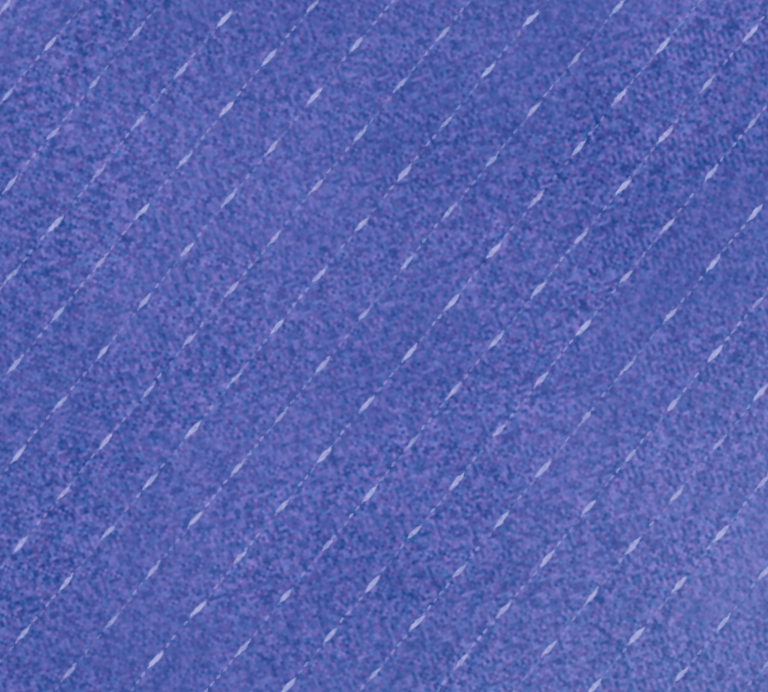
This texture is drawn by a WebGL 1 fragment shader. Its source:

```glsl
precision highp float;
// Blue-violet grained cloth with slanted pale stitch lines: a soft dash per repeat, broken thread between.

uniform vec2 u_resolution;

// Lattice, in units of the canvas height
const vec2 ANCHOR = vec2(1.0838, 0.9523);     // centre of one dash
const vec2 DASH_STEP = vec2(0.06105, 0.0740); // next dash on the same line
const vec2 LINE_STEP = vec2(0.00383, -0.1298);// same dash on the next line

// Stitches
const vec2 DASH_HALF = vec2(0.0170, 0.0036);
const vec2 DOT_HALF = vec2(0.0052, 0.0018);
const float DOTS_PER_REPEAT = 7.0;
const float EDGE_BLUR = 0.0021;
const float LINE_WOBBLE = 0.0026;
const float FRAY = 0.0016;

// Cloth
const float GRAIN_FREQ = 215.0;
const float GRAIN_HUE = 1.15;
const float GRAIN_SHADE = 0.19;
const float PATCH_SHADE = 0.055;
const float CORNER_FADE = 0.055;
const mat2 GRAIN_TURN = mat2(0.82, 0.57, -0.57, 0.82);

const vec3 DEEP_BLUE = vec3(0.250, 0.353, 0.648);
const vec3 VIOLET = vec3(0.415, 0.405, 0.710);
const vec3 THREAD = vec3(0.670, 0.680, 0.865);

float hash(vec2 p) {
  return fract(sin(dot(p, vec2(127.1, 311.7))) * 43758.5453);
}

// Smooth value noise, 0 to 1
float noise(vec2 p) {
  vec2 i = floor(p);
  vec2 f = fract(p);
  f = f * f * (3.0 - 2.0 * f);
  float low = mix(hash(i), hash(i + vec2(1.0, 0.0)), f.x);
  float high = mix(hash(i + vec2(0.0, 1.0)), hash(i + vec2(1.0, 1.0)), f.x);
  return mix(low, high, f.y);
}

// Sum of noise octaves, about -0.5 to 0.5
float fbm(vec2 p) {
  float sum = 0.0;
  float gain = 0.5;
  for (int i = 0; i < 4; i++) {
    sum += gain * (noise(p) - 0.5);
    p = mat2(1.6, 1.2, -1.2, 1.6) * p + 7.3;
    gain *= 0.55;
  }
  return sum;
}

// Soft coverage of a spindle with tapering ends
float spindle(vec2 q, vec2 halfSize, float blur) {
  float x = q.x / halfSize.x;
  float width = halfSize.y * (1.0 - x * x);
  return smoothstep(-blur, blur, width - abs(q.y)) * (1.0 - smoothstep(0.7, 1.15, abs(x)));
}

vec3 cloth(vec2 p, vec2 lineCoord) {
  float patches = fbm(p * 5.0);
  float roughness = 0.75 + 0.5 * noise(lineCoord * vec2(5.0, 14.0) + 3.0);

  // Fine grain, turned so that no grid shows
  vec2 g = GRAIN_TURN * p * GRAIN_FREQ;
  float hueGrain = noise(g * vec2(0.7, 0.85) + 31.0) - 0.5;
  float shadeGrain = 0.8 * noise(GRAIN_TURN * g + 90.0) + 0.2 * noise(g * 0.4 + 57.0) - 0.5;

  float hue = 0.5 + GRAIN_HUE * roughness * hueGrain + 0.3 * patches;
  vec3 color = mix(DEEP_BLUE, VIOLET, hue);
  color += GRAIN_SHADE * roughness * shadeGrain + PATCH_SHADE * patches;

  // Paler towards the lower right
  float corner = smoothstep(0.25, 1.1, p.x - p.y);
  return color + CORNER_FADE * corner * vec3(1.0, 1.0, 0.6);
}

float stitches(vec2 q, float row, float repeatLength, float blur) {
  // Bold dash, varied in length, tilt and strength
  float index = floor(q.x / repeatLength + 0.5);
  float vary = hash(vec2(index, row) + 11.0);
  float tilt = hash(vec2(row, index) + 43.0) - 0.5;
  vec2 d = vec2(q.x - index * repeatLength, q.y);
  d.y -= (0.05 + 0.12 * tilt) * d.x;
  float dash = spindle(d, DASH_HALF * vec2(0.75 + 0.35 * vary, 0.8 + 0.25 * vary), blur);
  dash *= 0.75 + 0.25 * vary;

  // Fine dots along the line, some nearly worn away
  float pitch = repeatLength / DOTS_PER_REPEAT;
  float dotIndex = floor(q.x / pitch + 0.5);
  float strength = hash(vec2(dotIndex, row) + 71.0);
  vec2 e = vec2(q.x - dotIndex * pitch, q.y + 0.0020 * (strength - 0.5));
  float dots = spindle(e, DOT_HALF, blur) * (0.2 + 0.55 * strength);
  return max(dash, dots);
}

void main() {
  vec2 p = gl_FragCoord.xy / u_resolution.y;
  float blur = max(EDGE_BLUR, 0.75 / u_resolution.y);

  // Coordinates along and across the nearest stitch line
  float repeatLength = length(DASH_STEP);
  vec2 along = DASH_STEP / repeatLength;
  vec2 across = vec2(along.y, -along.x);
  vec2 fromAnchor = p - ANCHOR;
  float row = floor(dot(fromAnchor, across) / dot(LINE_STEP, across) + 0.5);
  vec2 local = fromAnchor - row * LINE_STEP;
  vec2 q = vec2(dot(local, along), dot(local, across));
  q.y += LINE_WOBBLE * (noise(vec2(q.x * 14.0, row * 5.7)) - 0.5);
  q.y += FRAY * (noise(GRAIN_TURN * p * GRAIN_FREQ + 47.0) - 0.5);

  vec2 lineCoord = vec2(dot(p, along), dot(p, across));
  float thread = stitches(q, row, repeatLength, blur);
  thread *= 0.75 + 0.4 * noise(GRAIN_TURN * p * GRAIN_FREQ + 13.0);
  gl_FragColor = vec4(mix(cloth(p, lineCoord), THREAD, clamp(thread, 0.0, 1.0)), 1.0);
}
```
